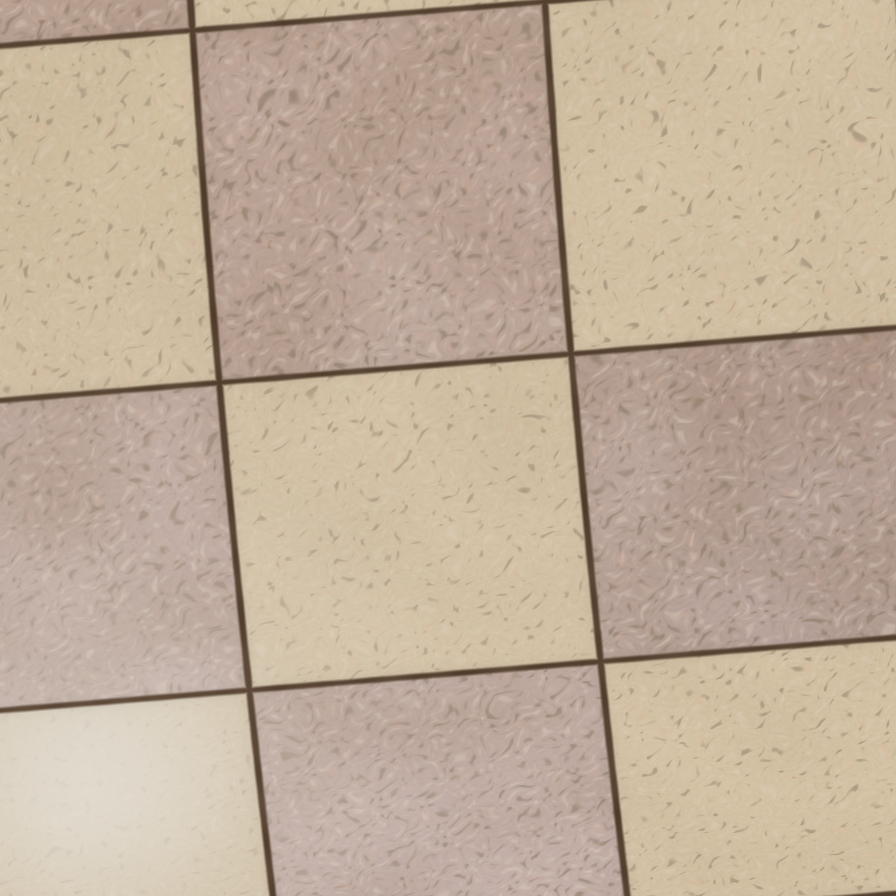
A WebGL 2 fragment shader for this texture:

```glsl
#version 300 es
precision highp float;
// Checkerboard floor of cream and rose speckled tiles with thin brown joints,
// seen slightly tilted. A bent grid gives tile coordinates, gradient noise
// gives the flecks, and a soft window glow lies at the lower left.
uniform vec2 u_resolution;
out vec4 fragColor;

const vec3 CREAM = vec3(0.815, 0.745, 0.630);
const vec3 ROSE = vec3(0.705, 0.610, 0.550);
const vec3 MAUVE = vec3(0.745, 0.665, 0.635);
const vec3 GROUT = vec3(0.335, 0.255, 0.190);
const vec3 GLOW = vec3(0.900, 0.885, 0.855);
const vec3 DARK_FLECK = vec3(0.56, 0.49, 0.41);
const vec3 PINK_FLECK = vec3(0.85, 0.70, 0.61);
const vec3 PALE_FLECK = vec3(0.87, 0.82, 0.75);

const float TILE_WIDTH = 0.3954;
const float ROW_SLOPE = 0.0815;     // rise of the horizontal joints
const float FIRST_ROW = 0.0514;     // first joint below the top edge
const vec2 JOINT_HALF = vec2(0.0037, 0.0031);
const float JOINT_SOFT = 0.0022;
const float FLECKS_PER_TILE = 40.0;
const vec2 GLOW_CENTER = vec2(0.10, 0.13);

float hash(vec2 p) {
  vec3 q = fract(vec3(p.xyx) * 0.1031);
  q += dot(q, q.yzx + 33.33);
  return fract((q.x + q.y) * q.z);
}

float slopeAt(vec2 cell, vec2 offset) {
  float angle = 6.2832 * hash(cell);
  return dot(vec2(cos(angle), sin(angle)), offset);
}

// Gradient noise, roughly -0.7 to 0.7
float noise(vec2 p) {
  vec2 i = floor(p), f = p - i;
  vec2 w = f * f * f * (f * (f * 6.0 - 15.0) + 10.0);
  vec2 e = vec2(1.0, 0.0);
  float low = mix(slopeAt(i, f), slopeAt(i + e, f - e), w.x);
  float high = mix(slopeAt(i + e.yx, f - e.yx), slopeAt(i + e.xx, f - e.xx), w.x);
  return mix(low, high, w.y);
}

// Canvas position to tile coordinates; v counts rows downward
vec2 tileCoords(vec2 p) {
  float down = 1.0 - p.y;
  float joint = 0.2126 + down * (0.063 + 0.029 * down);
  float depth = down + ROW_SLOPE * p.x - FIRST_ROW;
  float rowHeight = 0.4113 - depth * (0.0226 + 0.0432 * depth);
  return vec2((p.x - joint) / TILE_WIDTH, depth / rowHeight);
}

// Distance on the canvas to the nearest whole value of t
float jointDistance(float t) {
  float perPixel = length(vec2(dFdx(t), dFdy(t)));
  return abs(fract(t + 0.5) - 0.5) / (perPixel * u_resolution.y);
}

void main() {
  vec2 p = gl_FragCoord.xy / u_resolution;
  vec2 uv = tileCoords(p);
  vec2 tile = floor(uv);
  float isRose = 1.0 - mod(tile.x + tile.y, 2.0);
  float glowDist = length((p - GLOW_CENTER) * vec2(1.0, 1.1));
  float broadGlow = exp(-glowDist * glowDist * 6.0);
  float coreGlow = exp(-glowDist * glowDist * 32.0);

  // Base colour with uneven tint from tile to tile
  float cloud = noise(uv * 3.0 + 17.0);
  float mauveAmount = clamp(1.0 - 1.05 * p.y + 0.5 * cloud, 0.0, 1.0);
  vec3 rose = mix(ROSE, MAUVE, mauveAmount);
  rose -= 0.028 * smoothstep(0.62, 0.85, p.x);
  vec3 color = mix(CREAM, rose, isRose);
  color += 0.016 * (hash(tile + 40.0) - 0.5) + 0.022 * cloud;

  // Flecks: short strokes along directions that drift over the tile
  vec2 grain = (uv + 5.0 * hash(tile + 9.0)) * FLECKS_PER_TILE + 400.0;
  vec2 drift = vec2(noise(grain * 0.31), noise(grain * 0.31 + 70.0));
  grain += 1.5 * drift;
  vec2 stroke = vec2(grain.x + grain.y, (grain.y - grain.x) * 0.6);
  float fine = noise(stroke * 0.95);
  float rough = noise(grain * 0.55 + 31.0);
  float tone = fine + 0.45 * rough;
  float dark = smoothstep(mix(0.24, 0.10, isRose), 0.62, tone);
  float pale = smoothstep(0.12, 0.60, -tone);
  float pink = smoothstep(0.18, 0.55, noise(stroke * 0.7 + 113.0));
  float strength = 1.0 - 0.45 * broadGlow;
  color = mix(color, DARK_FLECK, dark * strength * mix(0.52, 0.68, isRose));
  color = mix(color, PALE_FLECK, pale * mix(0.28, 0.36, isRose));
  color = mix(color, PINK_FLECK, pink * strength * 0.25);
  color += 0.022 * noise(grain * 1.9 + 211.0);

  // Window glow on the glaze
  color = mix(color, GLOW, (0.22 * broadGlow + 0.55 * coreGlow) * mix(1.0, 0.55, isRose));

  // Joints with slightly worn width and a faint shaded lip
  vec2 gap = vec2(jointDistance(uv.x), jointDistance(uv.y));
  vec2 wear = 0.0007 * vec2(noise(uv.yx * 9.0), noise(uv * 9.0 + 50.0));
  float soft = max(JOINT_SOFT, 0.75 / u_resolution.y);
  vec2 cover = 1.0 - smoothstep(JOINT_HALF - soft, JOINT_HALF + soft, gap + wear);
  float lip = exp(-min(gap.x, gap.y) / 0.005);
  color *= 1.0 - 0.08 * lip;
  vec3 jointColor = GROUT + 0.05 * noise(p * 24.0) + 0.05 * coreGlow;
  color = mix(color, jointColor, max(cover.x, cover.y));

  fragColor = vec4(clamp(color, 0.0, 1.0), 1.0);
}
```
